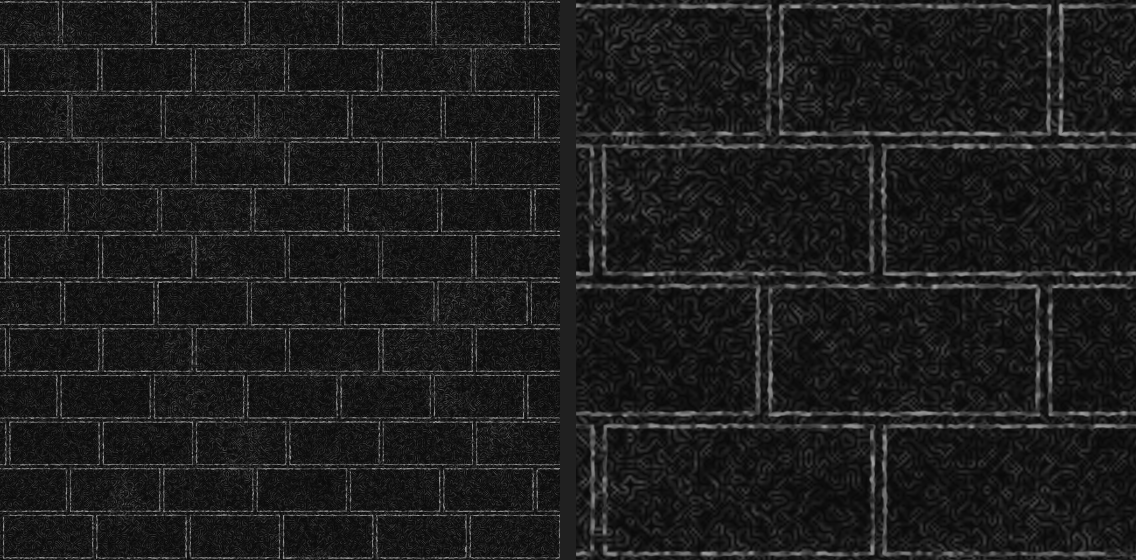
Left: the whole. Right: its middle third, enlarged.
Reproduce this texture map procedurally as a three.js fragment shader.

```glsl
varying vec2 vUv;

#define BRICKS vec2(6.0, 12.0)
#define HALF_GAP 0.0037
#define LINE_CORE 0.0004
#define LINE_EDGE 0.0020
#define WOBBLE 0.0012
#define GRAIN_CELLS 320.0
#define WEAR_CELLS 9.0
#define BASE_TONE 0.035
#define LINE_TONE 0.58

float hash(vec2 p) {
  vec3 q = fract(p.xyx * 0.1031);
  q += dot(q, q.yzx + 33.33);
  return fract((q.x + q.y) * q.z);
}

// Value noise that wraps after a whole number of cells
float wrapNoise(vec2 p, float cells, float seed) {
  vec2 i = floor(p);
  vec2 f = fract(p);
  f = f * f * (3.0 - 2.0 * f);
  vec2 a = mod(i, cells) + seed;
  vec2 b = mod(i + 1.0, cells) + seed;
  return mix(mix(hash(a), hash(vec2(b.x, a.y)), f.x),
             mix(hash(vec2(a.x, b.y)), hash(b), f.x), f.y);
}

// Slope of fine noise: thin, worm-like specks
float grainSlope(vec2 uv) {
  vec2 p = uv * GRAIN_CELLS;
  vec2 e = vec2(0.5, 0.0);
  float dx = wrapNoise(p + e, GRAIN_CELLS, 3.0) - wrapNoise(p - e, GRAIN_CELLS, 3.0);
  float dy = wrapNoise(p + e.yx, GRAIN_CELLS, 3.0) - wrapNoise(p - e.yx, GRAIN_CELLS, 3.0);
  return length(vec2(dx, dy));
}

// Soft cloudy patches in three octaves
float wearPatches(vec2 uv) {
  float sum = 0.0;
  float weight = 0.55;
  float cells = WEAR_CELLS;
  for (int i = 0; i < 3; i++) {
    sum += weight * wrapNoise(uv * cells, cells, 17.0 + cells);
    weight *= 0.5;
    cells *= 2.0;
  }
  return smoothstep(0.5, 0.8, sum);
}

// Joint position in brick widths; alternate courses with uneven laying
float courseShift(float row) {
  float fromTop = mod(BRICKS.y - 1.0 - row, BRICKS.y);
  float pair = floor(fromTop * 0.5);
  float upper = 0.625 + 0.14 * fract(0.167 - 0.278 * pair);
  float lower = 0.016 + 0.072 * fract(0.76 + 0.049 * pair);
  return mod(fromTop, 2.0) < 0.5 ? upper : lower;
}

float boxDistance(vec2 p, vec2 halfSize) {
  vec2 d = abs(p) - halfSize;
  return length(max(d, 0.0)) + min(max(d.x, d.y), 0.0);
}

void main() {
  // Brick layout
  vec2 cell = vUv * BRICKS;
  cell.x -= courseShift(floor(cell.y));
  vec2 id = mod(floor(cell), BRICKS);
  vec2 local = (fract(cell) - 0.5) / BRICKS;
  float edge = boxDistance(local, 0.5 / BRICKS - HALF_GAP);

  // Grainy surface with wear and slight brick variation
  float slope = grainSlope(vUv);
  float wear = wearPatches(vUv);
  float brickTone = mix(0.88, 1.12, hash(id + 51.0));
  float inGap = smoothstep(0.0, 0.002, edge);
  float strength = mix(brickTone, 1.15, inGap) * (0.92 + 0.5 * wear);
  float tone = BASE_TONE + strength * slope * (0.1 + 0.13 * slope);

  // Broken, slightly ragged outline
  float ragged = wrapNoise(vUv * GRAIN_CELLS, GRAIN_CELLS, 71.0);
  float speck = wrapNoise(vUv * GRAIN_CELLS, GRAIN_CELLS, 137.0);
  float offset = abs(edge + WOBBLE * (ragged - 0.5));
  float line = 1.0 - smoothstep(LINE_CORE, LINE_EDGE, offset);
  float lineTone = LINE_TONE * mix(0.2, 1.1, speck) * (1.0 - 0.2 * wear);
  tone = mix(tone, max(tone, lineTone), line);

  gl_FragColor = vec4(vec3(tone), 1.0);
}
```
